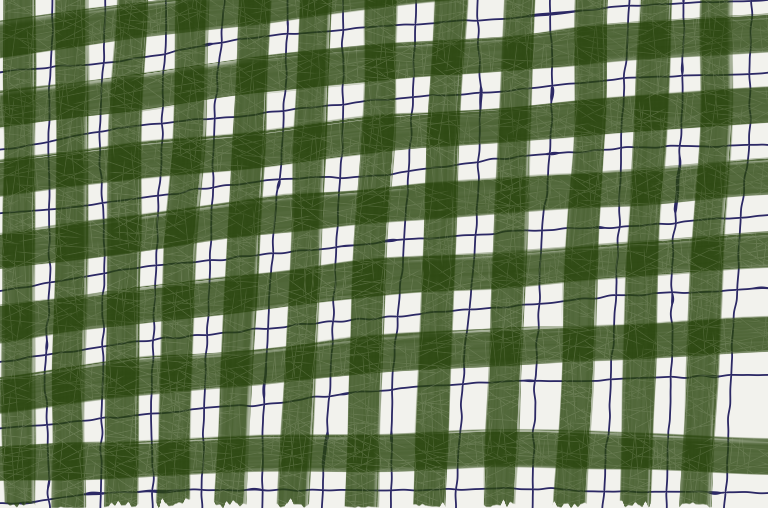
Reproduce this pattern procedurally as a WebGL 2 fragment shader.

```glsl
#version 300 es
precision highp float;
// Hand-painted gingham: 12 upright and 7 rising translucent green brush bands
// over wandering ink lines. Each stroke is an axis formula plus noise; bristle
// streaks fray the edges and layers of fine scratches wear the paint.
uniform vec2 u_resolution;
out vec4 outColor;

// Colours
const vec3 PAPER = vec3(0.95, 0.95, 0.93);
const vec3 PAINT = vec3(0.155, 0.265, 0.045);
const vec3 INK = vec3(0.13, 0.12, 0.37);
const vec3 SCRATCH = vec3(0.66, 0.70, 0.58);

// Layout, in canvas heights
const float ASPECT = 1.515;
const int COLUMNS = 12;
const int ROWS = 7;
const float COLUMN_START = 0.033;
const float COLUMN_STEP = 0.124;
const float COLUMN_BOW = 0.053;
const float COLUMN_LEAN = 0.045;
const float ROW_START = 0.085;
const float ROW_STEP = 0.14;
const float COLUMN_HALF = 0.032;
const float ROW_HALF = 0.036;
const float INK_HALF = 0.0021;
const float INK_SHIFT_X = 0.063;
const float INK_SHIFT_Y = -0.073;

// Paint and wear
const float PAINT_ALPHA = 0.82;
const float WOBBLE = 0.012;
const int SCRATCH_LAYERS = 7;
const vec2 SCRATCH_CELL = vec2(0.17, 0.019);
const float SCRATCH_WIDTH = 0.0013;
const float SCRATCH_ALPHA = 0.42;

float hash(vec2 p) {
  vec3 q = fract(p.xyx * 0.1031);
  q += dot(q, q.yzx + 33.33);
  return fract((q.x + q.y) * q.z);
}

float noise(vec2 p) {
  vec2 c = floor(p), f = p - c;
  f = f * f * (3.0 - 2.0 * f);
  return mix(mix(hash(c), hash(c + vec2(1, 0)), f.x),
             mix(hash(c + vec2(0, 1)), hash(c + vec2(1, 1)), f.x), f.y);
}

// Slow sideways drift of a stroke
float wander(float along, float seed) {
  return WOBBLE * (noise(vec2(along * 4.0 + 20.0, seed * 7.3 + 50.0)) - 0.5);
}

// Stroke axes: x of column i at height y, y of row j at x
float columnAxis(float i, float y) {
  float bow = COLUMN_BOW * sin(3.14159 * min(i, 9.0) / 9.0);
  float lean = COLUMN_LEAN * smoothstep(0.0, 4.0, i) * (y - 0.5);
  return COLUMN_START + COLUMN_STEP * i - bow + lean;
}

float rowAxis(float j, float x) {
  float t = x / ASPECT;
  float rise = 0.148 - 0.128 * exp(-1.4 * j);
  return ROW_START + ROW_STEP * j + rise * t + 0.018 * sin(3.14159 * t);
}

// Opacity of a brush band at signed offset d from its axis
float brush(float d, float along, float seed, float halfWidth, float px) {
  if (abs(d) > halfWidth * 1.4) return 0.0;
  float bristle = noise(vec2(d * 330.0 + 100.0, along * 3.0 + seed * 17.0));
  float hw = halfWidth + 0.004 * (noise(vec2(along * 7.0, seed)) - 0.5);
  hw += 0.003 * (bristle - 0.5);
  float body = smoothstep(-px, px, hw - abs(d));
  float rim = smoothstep(0.62, 0.9, d / hw) + 0.4 * smoothstep(0.7, 1.0, -d / hw);
  float gap = rim * smoothstep(0.45, 0.8, bristle);
  return body * PAINT_ALPHA * (1.0 - 0.07 * bristle) * (1.0 - 0.55 * gap);
}

// Pen line with small kinks and occasional blots
float pen(float d, float along, float seed, float px) {
  float kink = 0.005 * (noise(vec2(along * 34.0, seed * 5.1)) - 0.5);
  float blot = smoothstep(0.82, 1.0, noise(vec2(along * 22.0, seed * 9.7)));
  float hw = INK_HALF * (0.85 + 0.9 * blot);
  return clamp((hw - abs(d + kink)) / px + 0.5, 0.0, 1.0);
}

// Short hairlines, one per cell of several rotated grids
float scratches(vec2 p, float px) {
  float total = 0.0;
  for (int k = 0; k < SCRATCH_LAYERS; k++) {
    float fk = float(k);
    float angle = k < 5 ? -0.62 + 0.27 * fk : 1.45 + 0.2 * (fk - 5.0);
    float c = cos(angle), s = sin(angle);
    vec2 q = vec2(c * p.x + s * p.y, c * p.y - s * p.x) / SCRATCH_CELL + 40.0;
    q.x += hash(vec2(floor(q.y), fk));
    vec2 id = floor(q) + fk * 57.0, f = fract(q);
    float tilt = 0.5 * (hash(id + 3.1) - 0.5);
    float y = mix(0.25, 0.75, hash(id)) + tilt * (f.x - 0.5);
    float d = abs(f.y - y) * SCRATCH_CELL.y;
    float stroke = clamp((0.5 * SCRATCH_WIDTH - d) / px + 0.5, 0.0, 1.0);
    float span = smoothstep(0.0, 0.1, f.x) * smoothstep(0.0, 0.1, mix(0.4, 1.0, hash(id + 8.7)) - f.x);
    total = max(total, stroke * span * step(0.3, hash(id + 5.3)));
  }
  return total;
}

void main() {
  vec2 p = gl_FragCoord.xy / u_resolution * vec2(ASPECT, 1.0);
  float px = 1.0 / u_resolution.y;
  float columns = 0.0, rows = 0.0, ink = 0.0;

  for (int n = 0; n < COLUMNS; n++) {
    float i = float(n), d = p.x - columnAxis(i, p.y);
    float ragged = 0.022 * hash(vec2(i, 4.0)) * noise(vec2(p.x * 150.0, i));
    float stroke = brush(d - wander(p.y, i), p.y, i, COLUMN_HALF, px);
    columns = max(columns, stroke * smoothstep(-px, px, p.y - ragged));
    ink = max(ink, pen(d - INK_SHIFT_X - 1.6 * wander(p.y, i + 30.0), p.y, i + 30.0, px));
  }
  for (int n = 0; n < ROWS; n++) {
    float j = float(n), d = p.y - rowAxis(j, p.x);
    rows = max(rows, brush(d - wander(p.x, j + 60.0), p.x, j + 60.0, ROW_HALF, px));
    ink = max(ink, pen(d - INK_SHIFT_Y - 1.6 * wander(p.x, j + 90.0), p.x, j + 90.0, px));
  }

  // Ink lies under two translucent coats of paint
  vec3 color = mix(PAPER, INK, ink * 0.95);
  color = mix(color, PAINT, columns);
  color = mix(color, PAINT, rows);
  float wear = scratches(p, px) * max(columns, rows) * (0.5 + 0.5 * noise(p * 14.0));
  outColor = vec4(mix(color, SCRATCH, wear * SCRATCH_ALPHA), 1.0);
}
```
